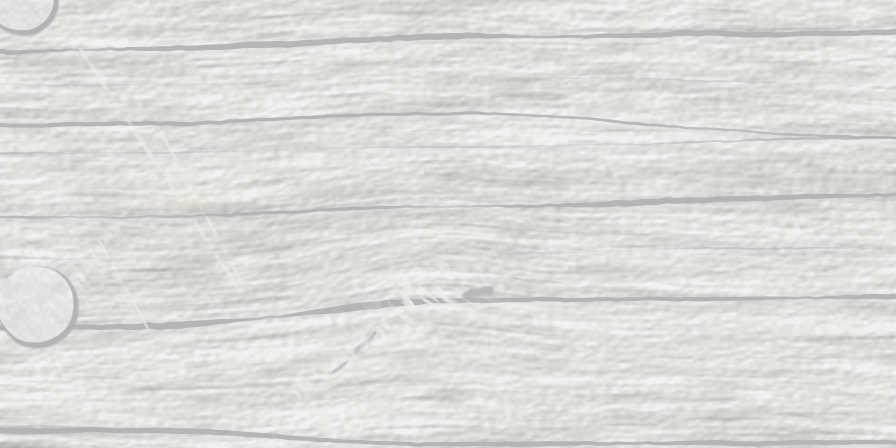
Give the GLSL for this texture, as a Shadertoy shader.

```glsl
const vec3 WOOD = vec3(0.877, 0.877, 0.872);
const vec3 CRACK = vec3(0.695, 0.695, 0.697);
const vec3 FLAKE = vec3(0.925, 0.924, 0.915);
const vec3 NAIL = vec3(0.892, 0.892, 0.890);
const vec3 STAIN = vec3(0.86, 0.82, 0.77);
const float BROAD_CONTRAST = 0.09;
const float STREAK_CONTRAST = 0.13;
const float FIBRE_CONTRAST = 0.09;
const float RELIEF = 0.065;
const vec2 KNOT = vec2(0.97, 0.36);

// Each crack: height at left, rise to the middle, rise to the right, half width
const int CRACKS = 8;
const vec4 CRACK_PATHS[CRACKS] = vec4[](
    vec4(0.888, 0.030, 0.008, 0.0050), vec4(0.722, 0.023, -0.050, 0.0036),
    vec4(0.660, 0.012, 0.020, 0.0018), vec4(0.517, 0.020, 0.026, 0.0044),
    vec4(0.268, 0.060, 0.010, 0.0056), vec4(0.040, -0.032, 0.004, 0.0048),
    vec4(0.425, 0.010, 0.015, 0.0014), vec4(0.810, 0.015, -0.010, 0.0012));

float hash(vec2 p) {
    vec3 q = fract(p.xyx * 0.1031);
    q += dot(q, q.yzx + 33.33);
    return fract((q.x + q.y) * q.z);
}

float noise(vec2 p) {
    vec2 i = floor(p), f = fract(p);
    f = f * f * (3.0 - 2.0 * f);
    return mix(mix(hash(i), hash(i + vec2(1, 0)), f.x),
               mix(hash(i + vec2(0, 1)), hash(i + vec2(1, 1)), f.x), f.y);
}

float fbm(vec2 p) {
    float sum = 0.0, gain = 0.53;
    for (int i = 0; i < 4; i++) {
        sum += gain * noise(p);
        p = p * 2.03 + 17.3;
        gain *= 0.5;
    }
    return sum;
}

float segment(vec2 p, vec2 a, vec2 b) {
    vec2 ab = b - a;
    return length(p - a - ab * clamp(dot(p - a, ab) / dot(ab, ab), 0.0, 1.0));
}

// Soft broken line, 1 on its axis
float brokenLine(vec2 p, vec2 a, vec2 b, float halfWidth) {
    float gaps = smoothstep(0.28, 0.65, noise(p * 38.0));
    return gaps * (1.0 - smoothstep(0.3 * halfWidth, halfWidth, segment(p, a, b)));
}

vec3 woodGrain(vec2 p) {
    vec2 k = (p - KNOT) / vec2(0.22, 0.2);
    float bend = 0.035 * exp(-dot(k, k)) + 0.035 * smoothstep(0.3, 1.0, p.x);
    vec2 g = vec2(p.x, p.y - bend + 0.025 * (fbm(p * vec2(2.0, 4.0)) - 0.5));
    float broad = fbm(g * vec2(2.0, 9.0)) - 0.5;
    float streak = fbm(g * vec2(3.5, 52.0) + 9.0) - 0.5;
    float fibre = noise(g * vec2(13.0, 125.0)) - 0.5;
    vec2 r = g * vec2(62.0, 120.0);
    float relief = noise(r) - noise(r + vec2(0.55, -0.65));
    float speck = noise(p * 118.0) - 0.5;
    float fissure = smoothstep(0.73, 0.9, noise(g * vec2(5.0, 70.0) + 40.0));
    float tone = BROAD_CONTRAST * broad + STREAK_CONTRAST * streak
               + FIBRE_CONTRAST * fibre + RELIEF * (relief + 0.5 * speck)
               - 0.055 * fissure;
    return WOOD + tone;
}

void addCracks(inout vec3 col, vec2 p, float aa) {
    for (int i = 0; i < CRACKS; i++) {
        vec4 c = CRACK_PATHS[i];
        float seed = float(i) * 13.7;
        float y = c.x + c.y * smoothstep(0.3, 1.0, p.x) + c.z * smoothstep(1.0, 2.0, p.x)
                + 0.012 * (fbm(vec2(p.x * 4.0, seed)) - 0.5);
        float w = c.w * (0.35 + 1.25 * noise(vec2(p.x * 5.0, seed + 4.0)));
        float d = p.y - y + 0.003 * (noise(vec2(p.x * 45.0, seed)) - 0.5);
        float depth = smoothstep(0.0005, 0.0035, w);
        float lip = exp(-pow((d + w + 0.005) / 0.004, 2.0)) * noise(p * vec2(40.0, 90.0));
        col = mix(col, FLAKE, 0.6 * depth * lip);
        col -= 0.025 * depth * exp(-abs(d) / 0.014);
        col = mix(col, CRACK, 0.9 * depth * (1.0 - smoothstep(w - aa, w + aa, abs(d))));
    }
}

// Splintered knot, its diagonal split and pale scratches
void addDamage(inout vec3 col, vec2 p) {
    vec2 q = p + 0.035 * (vec2(fbm(p * 14.0), fbm(p * 14.0 + 50.0)) - 0.5);
    float splinter = smoothstep(0.42, 0.75, noise(vec2(q.x + q.y, q.y - q.x) * vec2(75.0, 22.0)));
    vec2 k = (q - KNOT) / vec2(0.09, 0.05);
    float flakes = exp(-dot(k, k)) + 0.7 * exp(-segment(q, vec2(0.92, 0.31), vec2(0.66, 0.12)) / 0.035);
    flakes += 0.8 * exp(-segment(q, vec2(0.17, 0.37), vec2(0.24, 0.47)) / 0.018);
    col = mix(col, FLAKE + 0.01, min(flakes, 1.0) * splinter);
    col = mix(col, CRACK, 0.6 * brokenLine(q, vec2(0.84, 0.26), vec2(0.71, 0.14), 0.007));
    col = mix(col, CRACK, 0.8 * brokenLine(q, vec2(1.02, 0.335), vec2(1.10, 0.345), 0.013));
    float scratch = brokenLine(p, vec2(0.18, 0.89), vec2(0.53, 0.36), 0.007)
                  + brokenLine(p, vec2(0.33, 0.76), vec2(0.55, 0.35), 0.006)
                  + brokenLine(p, vec2(0.20, 0.50), vec2(0.34, 0.25), 0.005);
    col = mix(col, FLAKE, 0.65 * min(scratch, 1.0));
    float stain = exp(-pow(segment(q, vec2(0.32, 0.54), vec2(0.46, 0.54)) / 0.009, 2.0));
    col = mix(col, STAIN, 0.5 * stain);
}

void addNail(inout vec3 col, vec2 p, vec2 centre, float radius, float aa) {
    float edge = 0.005 * (noise(p * 25.0) - 0.5);
    float d = length(p - centre) - radius + edge;
    float shade = length(p - centre - vec2(0.005, -0.006)) - radius - 0.004 + edge;
    col = mix(col, CRACK, 0.95 * (1.0 - smoothstep(-aa, 0.004 + aa, shade)));
    vec3 face = NAIL + 0.10 * (fbm(p * vec2(24.0, 36.0)) - 0.5) + 0.05 * (noise(p * 110.0) - 0.5);
    col = mix(col, face, 1.0 - smoothstep(-aa, aa, d));
}

void mainImage(out vec4 fragColor, in vec2 fragCoord) {
    vec2 p = fragCoord / iResolution.y;
    float aa = 1.0 / iResolution.y;
    vec3 col = woodGrain(p);
    addCracks(col, p, 0.6 * aa);
    addDamage(col, p);
    addNail(col, p, vec2(0.080, 0.320), 0.086, aa);
    addNail(col, p, vec2(0.045, 1.005), 0.074, aa);
    fragColor = vec4(clamp(col, 0.66, 0.945), 1.0);
}
```
